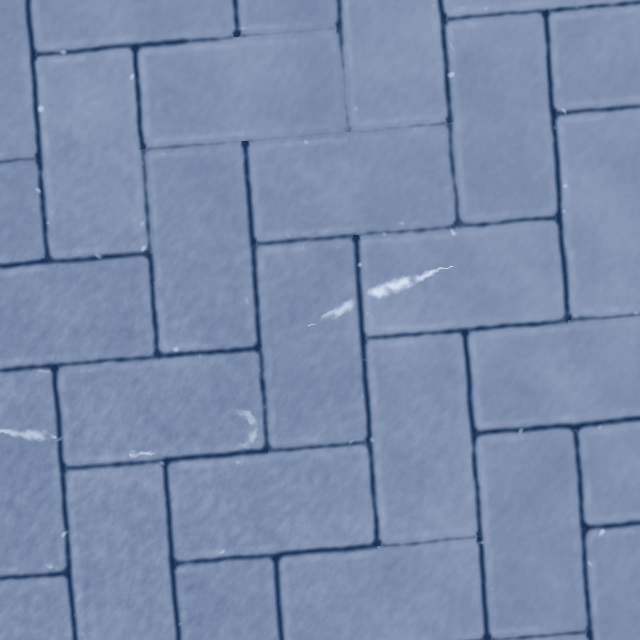
Reproduce this texture procedurally as a Shadertoy shader.

```glsl
const vec2 AXIS_RIGHT = vec2(0.1604, -0.0139);  // one half-brick across
const vec2 AXIS_DOWN = vec2(0.0117, 0.1618);    // one half-brick down
const vec2 GRID_ORIGIN = vec2(0.3945, 0.3815);  // measured from the top left
const vec2 FILLED_CENTER = vec2(0.50, 0.15);    // joints are sanded up around here
const vec3 BRICK_COLOR = vec3(0.506, 0.570, 0.688);
const vec3 JOINT_COLOR = vec3(0.09, 0.19, 0.33);
const vec3 SCUFF_COLOR = vec3(0.83, 0.87, 0.92);
const float JOINT_WIDTH = 0.041;    // half width, in half-bricks
const float CORNER_RADIUS = 0.09;
const float WOBBLE = 0.020;
const float BRICK_VARIATION = 0.028;
const float BLOTCH_AMOUNT = 0.044;
const float GRAIN_AMOUNT = 0.052;
const float RIM_LIGHT = 0.055;

vec2 hash2(vec2 p) {
    vec3 q = fract(p.xyx * vec3(0.1031, 0.1030, 0.0973));
    q += dot(q, q.yzx + 33.33);
    return fract((q.xx + q.yz) * q.zy);
}

vec2 gradientAt(vec2 p) {
    return hash2(p) * 2.0 - 1.0;
}

float gradientNoise(vec2 p) {
    vec2 i = floor(p), f = p - i;
    vec2 w = f * f * f * (f * (f * 6.0 - 15.0) + 10.0);
    vec2 e = vec2(1.0, 0.0);
    float low = mix(dot(gradientAt(i), f), dot(gradientAt(i + e), f - e), w.x);
    float high = mix(dot(gradientAt(i + e.yx), f - e.yx), dot(gradientAt(i + 1.0), f - 1.0), w.x);
    return mix(low, high, w.y);
}

float fbm(vec2 p) {
    float sum = 0.0, gain = 1.0;
    for (int i = 0; i < 3; i++) {
        sum += gain * gradientNoise(p);
        p = mat2(1.6, 1.2, -1.2, 1.6) * p + 7.3;
        gain *= 0.55;
    }
    return sum;
}

float roundedBox(vec2 p, vec2 halfSize, float radius) {
    vec2 q = abs(p) - halfSize + radius;
    return length(max(q, 0.0)) + min(max(q.x, q.y), 0.0) - radius;
}

// Streak that is widest near a and trails off towards b
float scuff(vec2 p, vec2 a, vec2 b, float width) {
    vec2 ab = b - a;
    float t = clamp(dot(p - a, ab) / dot(ab, ab), 0.0, 1.0);
    float radius = width * (0.12 + 2.9 * sqrt(t) * pow(1.0 - t, 1.5));
    return 1.0 - smoothstep(0.1 * radius, radius, length(p - a - t * ab));
}

// Crescent open to the left
float crescent(vec2 p, vec2 center, float radius, float width) {
    vec2 q = p - center;
    float band = 1.0 - smoothstep(0.2 * width, width, abs(length(q) - radius));
    return band * smoothstep(-0.4, 0.8, q.x / radius);
}

void mainImage(out vec4 fragColor, in vec2 fragCoord) {
    vec2 p = fragCoord / iResolution.xy;
    p.y = 1.0 - p.y;

    // Skewed grid with slightly uneven joints
    vec2 g = inverse(mat2(AXIS_RIGHT, AXIS_DOWN)) * (p - GRID_ORIGIN);
    g += WOBBLE * vec2(fbm(g * 2.1), fbm(g * 2.1 + 19.0));

    // Herringbone: the diagonal index picks the brick and its half
    vec2 cell = floor(g);
    float k = mod(cell.x - cell.y, 4.0);
    vec2 halfSize = k < 0.5 || k > 2.5 ? vec2(0.5, 1.0) : vec2(1.0, 0.5);
    vec2 brick = cell;
    if (k > 2.5) brick.y -= 1.0;
    else if (k > 1.5) brick.x -= 1.0;
    vec2 local = g - brick - halfSize;

    // Joint depth per segment: x for upright joints, y for level ones
    vec2 sideKey = vec2(round(g.x), cell.y) + 50.0;
    vec2 endKey = vec2(cell.x, round(g.y)) + 87.0;
    vec2 chance = sqrt(vec2(hash2(sideKey).x, hash2(endKey).x));
    vec2 depth = mix(vec2(0.5, 0.3), vec2(1.15, 1.0), chance);
    depth *= smoothstep(vec2(0.03, 0.08), vec2(0.13, 0.27), vec2(distance(p, FILLED_CENTER)));
    depth += 0.35 * gradientNoise(g * 4.0) + 0.45 * gradientNoise(g * 10.0);
    depth = clamp(depth, 0.08, 1.0);

    // Joint coverage, widened at the rounded corners
    vec2 gap = halfSize - abs(local);
    float inset = -roundedBox(local, halfSize, CORNER_RADIUS);
    vec2 insets = gap - (min(gap.x, gap.y) - inset);
    float pixel = 1.0 / (iResolution.y * length(AXIS_DOWN));
    vec2 width = max(JOINT_WIDTH * mix(vec2(0.6), vec2(1.15), depth), pixel);
    vec2 cover = depth * (1.0 - smoothstep(vec2(-0.005), width, insets));
    float joint = max(cover.x, cover.y);

    // Brick tone: per-brick shift, blotches, slanted grain, lit rim
    float worn = smoothstep(0.9, 0.1, length(p - vec2(0.1, 0.85)));
    vec2 slanted = mat2(0.82, 0.57, 0.57, -0.82) * p;
    float tone = BRICK_VARIATION * (hash2(brick + 80.0).y - 0.5) - 0.018 * worn;
    tone += BLOTCH_AMOUNT * fbm(p * 9.0);
    tone += GRAIN_AMOUNT * mix(0.5, 1.25, worn) * fbm(slanted * vec2(75.0, 46.0));
    float rim = smoothstep(0.03, 0.07, inset) * (1.0 - smoothstep(0.07, 0.13, inset));
    tone += RIM_LIGHT * rim * (local.x < 0.0 ? 0.9 : 0.4) * (0.7 + gradientNoise(g * 7.0));
    vec3 color = BRICK_COLOR + tone * vec3(1.05, 1.0, 0.75);
    color = mix(color, JOINT_COLOR, joint);

    // Ragged scuffs, and pale chips along the edges
    vec2 ragged = p + 0.007 * vec2(fbm(p * 60.0), fbm(p * 60.0 + 31.0));
    float marks = scuff(ragged, vec2(0.575, 0.461), vec2(0.705, 0.416), 0.015);
    marks = max(marks, 0.8 * scuff(ragged, vec2(0.557, 0.470), vec2(0.482, 0.512), 0.010));
    marks = max(marks, 0.7 * scuff(ragged, vec2(0.085, 0.684), vec2(-0.04, 0.668), 0.010));
    marks = max(marks, 0.65 * scuff(ragged, vec2(0.200, 0.710), vec2(0.240, 0.706), 0.007));
    marks = max(marks, 0.55 * crescent(ragged, vec2(0.368, 0.670), 0.029, 0.008));
    marks *= smoothstep(-0.45, 0.15, gradientNoise(p * 55.0 + 5.0));
    float chips = smoothstep(0.34, 0.62, gradientNoise(p * 56.0)) * (1.0 - smoothstep(0.05, 0.13, inset));
    color = mix(color, SCUFF_COLOR, max(marks, 0.65 * chips));

    fragColor = vec4(clamp(color, 0.0, 1.0), 1.0);
}
```
